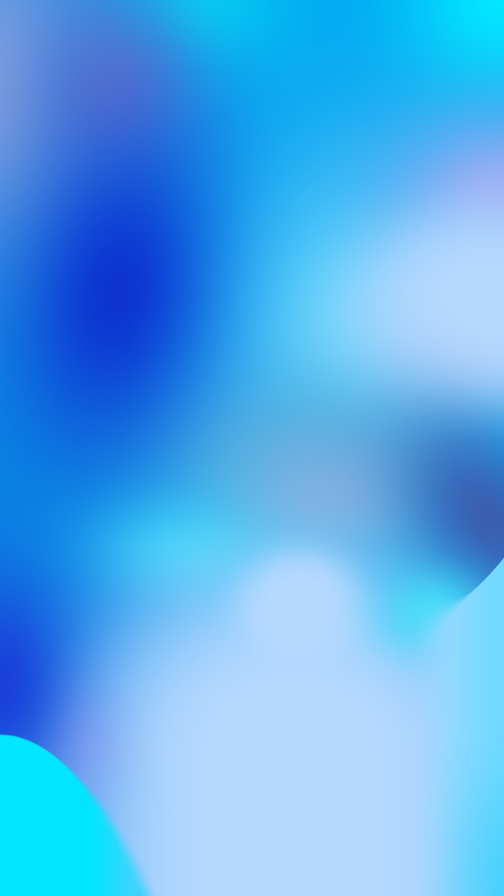
Reproduce this background procedurally as a WebGL 1 fragment shader.

```glsl
precision highp float;
// Soft mesh-like gradient of blue, cyan and pale glows with two curved sheets.

uniform vec2 u_resolution;

// Canvas units: height 1, width ASPECT
const float ASPECT = 0.5625;

// Palette
const vec3 AZURE_LEFT = vec3(0.03, 0.53, 0.90);
const vec3 AZURE = vec3(0.00, 0.64, 0.94);
const vec3 CYAN = vec3(0.00, 0.90, 1.00);
const vec3 TOP_CYAN = vec3(0.00, 0.81, 0.96);
const vec3 SKY = vec3(0.42, 0.84, 0.99);
const vec3 MID_CYAN = vec3(0.20, 0.81, 0.97);
const vec3 TEAL = vec3(0.31, 0.69, 0.88);
const vec3 HAZE = vec3(0.48, 0.69, 0.88);
const vec3 PALE = vec3(0.72, 0.85, 1.00);
const vec3 LILAC = vec3(0.60, 0.67, 0.95);
const vec3 LAVENDER = vec3(0.50, 0.63, 0.88);
const vec3 VIOLET = vec3(0.34, 0.47, 0.82);
const vec3 DEEP_BLUE = vec3(0.05, 0.20, 0.82);
const vec3 INDIGO = vec3(0.10, 0.25, 0.85);
const vec3 SLATE = vec3(0.23, 0.37, 0.69);
const vec3 AQUA = vec3(0.25, 0.88, 0.98);
const vec3 SHEET_AQUA = vec3(0.44, 0.85, 1.00);
const vec3 SHEET_LOW = vec3(0.28, 0.82, 0.99);

// Curved edges
const float HILL_TOP = 0.180;
const float HILL_BEND = 6.45;
const float SHEET_TOP = 0.3776;
const float SHEET_SLOPE = 1.25;
const float SHEET_BEND = 5.4;
const float CRISP = 0.0015;

const float DEEP_TILT = -0.15;
const float SLATE_TILT = 0.6435;

// Squared distance from the centre of a tilted ellipse, 1 on its rim
float ellipse(vec2 p, vec2 centre, vec2 radii, float tilt) {
  vec2 d = p - centre;
  float c = cos(tilt), s = sin(tilt);
  vec2 q = vec2(c * d.x + s * d.y, c * d.y - s * d.x) / radii;
  return dot(q, q);
}

// Gaussian falloff
float glow(vec2 p, vec2 centre, vec2 radii) {
  return exp(-ellipse(p, centre, radii, 0.0));
}

// Flat-topped falloff
float plateau(vec2 p, vec2 centre, vec2 radii) {
  float d = ellipse(p, centre, radii, 0.0);
  return exp(-d * d);
}

vec3 upperField(vec2 p) {
  vec3 col = mix(AZURE_LEFT, AZURE, smoothstep(0.08, 0.34, p.x));
  col = mix(col, TOP_CYAN, glow(p, vec2(0.228, 1.0), vec2(0.091, 0.085)));
  col = mix(col, CYAN, glow(p, vec2(ASPECT, 1.0), vec2(0.117, 0.11)));
  col = mix(col, SKY, glow(p, vec2(0.391, 0.622), vec2(0.143, 0.195)));
  col = mix(col, TEAL, glow(p, vec2(0.312, 0.486), vec2(0.143, 0.098)));
  col = mix(col, LILAC, glow(p, vec2(ASPECT, 0.785), vec2(0.124, 0.096)));
  col = mix(col, PALE, plateau(p, vec2(0.547, 0.655), vec2(0.16, 0.124)));
  col = mix(col, LAVENDER, glow(p, vec2(-0.013, 0.909), vec2(0.12, 0.195)));
  col = mix(col, VIOLET, glow(p, vec2(0.124, 0.902), vec2(0.091, 0.098)));
  float deep = ellipse(p, vec2(0.13, 0.674), vec2(0.104, 0.17), DEEP_TILT);
  return mix(col, DEEP_BLUE, exp(-deep));
}

vec3 lowerField(vec3 col, vec2 p) {
  col = mix(col, MID_CYAN, glow(p, vec2(0.215, 0.388), vec2(0.11, 0.059)));
  col = mix(col, HAZE, glow(p, vec2(0.371, 0.453), vec2(0.098, 0.072)));

  // Pale pool, kept full down to the bottom edge, with a raised crest
  vec2 poolCentre = vec2(0.326, 0.154);
  vec2 poolPoint = vec2(p.x, max(p.y, poolCentre.y));
  col = mix(col, PALE, plateau(poolPoint, poolCentre, vec2(0.267, 0.234)));
  col = mix(col, PALE, plateau(p, vec2(0.336, 0.323), vec2(0.072, 0.065)));

  // Indigo flank on the left
  col = mix(col, LILAC, 0.6 * glow(p, vec2(0.091, 0.167), vec2(0.052, 0.065)));
  col = mix(col, INDIGO, glow(p, vec2(0.0, 0.238), vec2(0.08, 0.122)));

  // Slate shadow and its aqua foot on the right
  float slate = ellipse(p, vec2(0.547, 0.42), vec2(0.078, 0.13), SLATE_TILT);
  col = mix(col, SLATE, exp(-slate));
  return mix(col, AQUA, 0.9 * glow(p, vec2(0.484, 0.316), vec2(0.059, 0.046)));
}

void main() {
  vec2 p = gl_FragCoord.xy / u_resolution * vec2(ASPECT, 1.0);
  vec3 col = lowerField(upperField(p), p);

  // Right sheet: crisp at the canvas edge, dissolving inwards
  float inset = ASPECT - p.x;
  float sheetEdge = SHEET_TOP - SHEET_SLOPE * inset + SHEET_BEND * inset * inset;
  float sheetSoft = mix(CRISP, 0.05, smoothstep(0.03, 0.12, inset));
  float sheet = smoothstep(-sheetSoft, sheetSoft, sheetEdge - p.y);
  vec3 aqua = mix(SHEET_LOW, SHEET_AQUA, smoothstep(0.0, 0.2, p.y));
  vec3 sheetCol = mix(PALE, aqua, smoothstep(0.43, 0.573, p.x));
  col = mix(col, sheetCol, sheet * smoothstep(0.443, 0.514, p.x));

  // Cyan hill: crisp at the top, softer down its slope
  float hillEdge = HILL_TOP - HILL_BEND * p.x * p.x;
  float hillSoft = mix(CRISP, 0.025, smoothstep(0.06, 0.17, p.x));
  float hill = smoothstep(-hillSoft, hillSoft, hillEdge - p.y);
  vec3 hillCol = mix(CYAN, SHEET_LOW, smoothstep(0.09, 0.17, p.x));
  col = mix(col, hillCol, hill);

  gl_FragColor = vec4(col, 1.0);
}
```
